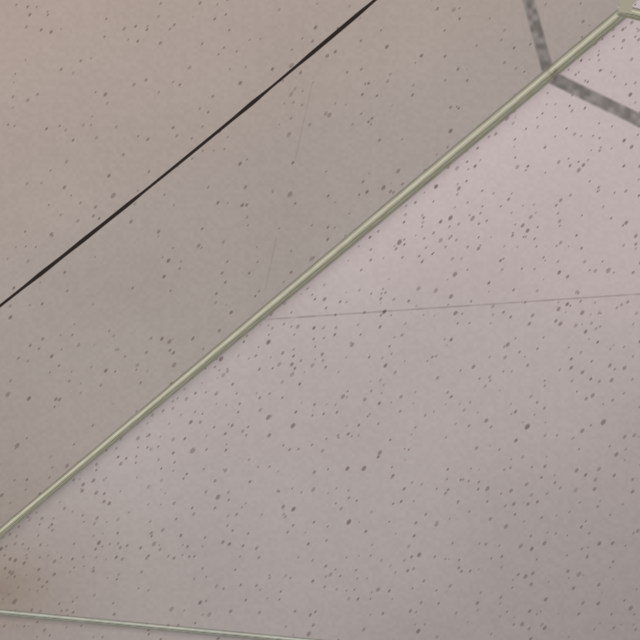
This texture is drawn by a WebGL 1 fragment shader. Its source:

```glsl
precision highp float;

uniform vec2 u_resolution;

float hash(vec2 p) {
    return fract(sin(dot(p, vec2(127.1, 311.7))) * 43758.545);
}

float noise(vec2 p) {
    vec2 i = floor(p);
    vec2 f = fract(p);
    f = f * f * (3.0 - 2.0 * f);
    float low = mix(hash(i), hash(i + vec2(1.0, 0.0)), f.x);
    float high = mix(hash(i + vec2(0.0, 1.0)), hash(i + 1.0), f.x);
    return mix(low, high, f.y);
}

// x: position along the segment (0 to 1), y: signed distance, positive on its left
vec2 alongAcross(vec2 p, vec2 a, vec2 b) {
    vec2 dir = b - a;
    vec2 q = p - a;
    return vec2(dot(q, dir) / dot(dir, dir), (dir.x * q.y - dir.y * q.x) / length(dir));
}

float band(float d, float halfWidth, float soft) {
    return 1.0 - smoothstep(halfWidth - soft, halfWidth + soft, abs(d));
}

float within(float t, float soft) {
    return smoothstep(-soft, soft, t) * (1.0 - smoothstep(1.0 - soft, 1.0 + soft, t));
}

float stroke(vec2 p, vec2 a, vec2 b, float halfWidth, float soft) {
    vec2 s = alongAcross(p, a, b);
    return band(s.y, halfWidth, soft) * within(s.x, 0.03);
}

// One jittered, slightly tilted speck per occupied grid cell
float specks(vec2 p, float cells, float radius, float density, float seed, float soft) {
    vec2 g = p * cells;
    vec2 id = floor(g) + seed;
    vec2 jitter = 0.25 + 0.5 * vec2(hash(id), hash(id + 17.3));
    vec2 q = (fract(g) - jitter) / cells;
    q.x -= 0.4 * q.y;
    float size = radius * mix(0.55, 1.2, hash(id + 41.7));
    float dotMask = 1.0 - smoothstep(size - soft, size + soft, length(q * vec2(1.0, 0.8)));
    return dotMask * step(hash(id + 73.1), density) * mix(0.4, 1.0, hash(id + 91.9));
}

vec3 panelColor(vec2 p, float side, float soft) {
    vec3 upper = mix(vec3(0.635, 0.597, 0.572), vec3(0.69, 0.625, 0.59),
                     smoothstep(0.35, 1.1, p.y - 0.45 * p.x));
    vec3 lower = mix(vec3(0.645, 0.61, 0.597), vec3(0.735, 0.68, 0.675),
                     smoothstep(0.0, 0.95, p.y * 0.9 + 0.12 * p.x));
    lower += 0.035 * exp(-abs(side) * 9.0);
    lower -= 0.05 * smoothstep(0.75, 1.4, p.x + 0.4 - p.y);
    return mix(lower, upper, smoothstep(-soft, soft, side));
}

// Rounded metal strip with a lit upper flank and a groove below
vec3 rodColor(float h, float grain) {
    vec3 c = mix(vec3(0.47, 0.455, 0.40), vec3(0.62, 0.60, 0.53), smoothstep(-1.0, 0.1, h));
    c = mix(c, vec3(0.77, 0.75, 0.67), band(h - 0.35, 0.2, 0.25));
    c *= 1.0 - 0.18 * band(h + 0.25, 0.08, 0.15);
    return c * mix(1.0, 0.75, smoothstep(0.65, 1.0, h)) + 0.05 * (grain - 0.5);
}

void main() {
    vec2 p = gl_FragCoord.xy / u_resolution;
    float px = 1.0 / min(u_resolution.x, u_resolution.y);
    vec2 rod = alongAcross(p, vec2(0.0, 0.167), vec2(0.977, 0.983));
    float below = 1.0 - smoothstep(-0.01, 0.01, rod.y);

    // Painted panels and mottling
    vec3 color = panelColor(p, rod.y, 0.003);
    color += 0.018 * (noise(p * 9.0) - 0.5) + 0.02 * (noise(p * 190.0) - 0.5);
    float grime = exp(-length((p - vec2(0.0, 0.08)) * vec2(9.0, 12.0)));
    color -= grime * vec3(0.10, 0.12, 0.15);

    // Scattered specks, denser beside the rod
    float density = mix(0.16, 0.26, below) + 0.3 * below * exp(-abs(rod.y) * 14.0) + 0.3 * grime;
    float dirt = 0.0;
    for (int i = 0; i < 4; i++) {
        float layer = float(i);
        dirt = max(dirt, specks(p + 0.013 * layer, 58.0 - 11.0 * layer,
                                0.0016 + 0.0005 * layer, density * (1.0 - 0.22 * layer),
                                layer * 29.0, px));
    }
    color = mix(color, vec3(0.43, 0.375, 0.36), 0.75 * dirt);

    // Crease and faint scratches
    float wear = noise(p * vec2(70.0, 12.0));
    float crease = stroke(p, vec2(0.417, 0.501), vec2(1.02, 0.542), 0.0014, 0.0015);
    color -= 0.11 * crease * mix(0.35, 1.0, wear);
    float scratch = stroke(p, vec2(0.462, 0.753), vec2(0.488, 0.87), 0.001, 0.002)
                  + stroke(p, vec2(0.415, 0.55), vec2(0.432, 0.63), 0.001, 0.002);
    color -= 0.035 * scratch;

    // Dark seam with a slight sag and uneven width
    vec2 seam = alongAcross(p, vec2(0.0, 0.522), vec2(0.586, 1.0));
    float sag = 0.004 * sin(3.14159 * seam.x);
    float seamWidth = 0.0017 + 0.0015 * noise(vec2(seam.x * 18.0, 2.0));
    color = mix(color, vec3(0.16, 0.13, 0.12), 0.95 * band(seam.y + sag, seamWidth, px));

    // Grey side strips
    float strip = max(stroke(p, vec2(0.820, 1.02), vec2(0.856, 0.89), 0.009, 0.003),
                      stroke(p, vec2(0.862, 0.879), vec2(1.02, 0.802), 0.010, 0.003));
    float stripGrain = noise(p * 110.0);
    color = mix(color, mix(vec3(0.40, 0.38, 0.37), vec3(0.57, 0.54, 0.52), stripGrain), 0.9 * strip);

    // Main rod with its cast shadow
    float rodEnd = 1.0 - smoothstep(1.0, 1.012, rod.x);
    color *= 1.0 - 0.17 * rodEnd * below * exp(-max(-rod.y - 0.007, 0.0) * 130.0);
    float rodWidth = mix(0.0065, 0.0095, smoothstep(0.0, 0.8, rod.x));
    float grain = noise(vec2(rod.x * 90.0, rod.y * 500.0));
    color = mix(color, rodColor(rod.y / rodWidth, grain), rodEnd * band(rod.y, rodWidth, 1.5 * px));
    float joint = exp(-dot(p - vec2(0.863, 0.885), p - vec2(0.863, 0.885)) * 9000.0);
    color -= 0.12 * joint * noise(p * 160.0);

    // Corner fitting and lower rod
    vec2 stub = alongAcross(p, vec2(0.966, 0.985), vec2(1.03, 0.969));
    color = mix(color, rodColor(stub.y / 0.009, grain), band(stub.y, 0.009, 0.002) * within(stub.x, 0.06));
    float post = stroke(p, vec2(0.977, 0.98), vec2(0.982, 1.04), 0.010, 0.002);
    color = mix(color, vec3(0.64, 0.61, 0.54), post);
    vec2 base = alongAcross(p, vec2(0.0, 0.043), vec2(0.456, 0.0));
    color *= 1.0 - 0.12 * band(base.y + 0.006, 0.003, 0.005);
    vec3 baseColor = rodColor(base.y / 0.005, noise(p * 140.0)) * vec3(0.95, 0.98, 1.02);
    color = mix(color, baseColor, 0.9 * band(base.y, 0.0048, 1.5 * px));

    gl_FragColor = vec4(clamp(color, 0.0, 1.0), 1.0);
}
```
